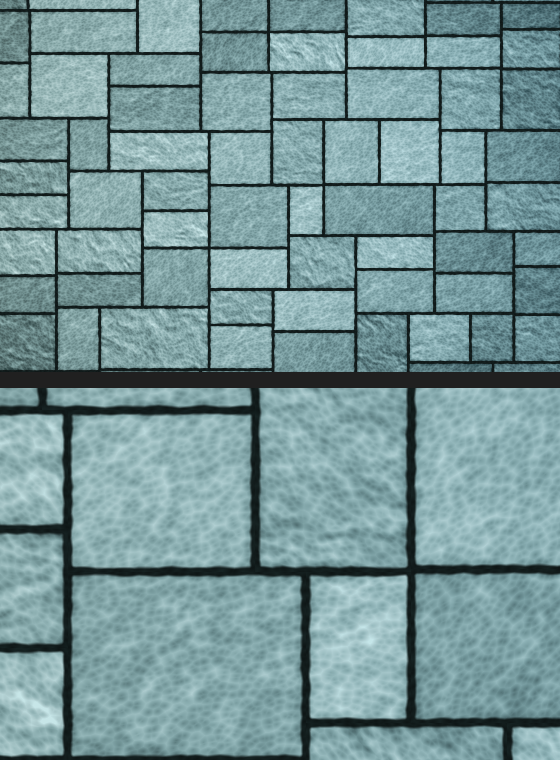
Top: the whole. Bottom: its middle third, enlarged.
Reproduce this texture procedurally as a Shadertoy shader.

```glsl
// Irregular ashlar wall of rough teal-grey slate blocks with dark open joints.

float hash(vec2 p) {
    vec3 q = fract(p.xyx * 0.1031);
    q += dot(q, q.yzx + 33.33);
    return fract((q.x + q.y) * q.z);
}

// Distance to the nearest scattered point
float cellular(vec2 p) {
    vec2 cell = floor(p);
    float nearest = 4.0;
    for (int y = -1; y <= 1; y++)
    for (int x = -1; x <= 1; x++) {
        vec2 c = cell + vec2(x, y);
        vec2 d = c + vec2(hash(c), hash(c + 57.3)) - p;
        nearest = min(nearest, dot(d, d));
    }
    return sqrt(nearest);
}

// Pinwheel cell: horizontal and vertical joints alternate at lattice vertices,
// so each joint can slide freely and every cell stays a rectangle
vec4 cellRect(vec2 c) {
    float odd = mod(c.x + c.y, 2.0);
    vec2 left = c + vec2(0.0, odd), right = c + vec2(1.0, 1.0 - odd);
    vec2 bottom = c + vec2(1.0 - odd, 0.0), top = c + vec2(odd, 1.0);
    vec4 slide = vec4(hash(left), hash(bottom), hash(right), hash(top)) - 0.5;
    vec4 edges = vec4(left.x, bottom.y, right.x, top.y);
    return (edges + slide * vec4(0.62, 0.48, 0.62, 0.48)) * vec4(0.2, 0.16, 0.2, 0.16);
}

// Bounds of the stone under p; large cells are cut into two stones
vec4 findStone(vec2 p) {
    vec2 base = floor(p / vec2(0.2, 0.16));
    vec4 stone = vec4(0.0);
    vec2 id = base;
    for (int y = -1; y <= 1; y++)
    for (int x = -1; x <= 1; x++) {
        vec4 r = cellRect(base + vec2(x, y));
        if (all(greaterThanEqual(p, r.xy)) && all(lessThan(p, r.zw))) {
            stone = r;
            id = base + vec2(x, y);
        }
    }
    vec2 size = stone.zw - stone.xy;
    vec2 cut = stone.xy + size * (0.4 + 0.2 * hash(id + 8.7));
    if (size.y > 0.175 && size.x > 0.16) {
        if (p.y < cut.y) stone.w = cut.y; else stone.y = cut.y;
    } else if (size.x > 0.23 && hash(id + 21.4) < 0.45) {
        if (p.x < cut.x) stone.z = cut.x; else stone.x = cut.x;
    }
    return stone;
}

// Distance from p inward to the slightly rounded stone edge
float edgeDistance(vec2 p, vec4 stone) {
    vec2 q = abs(p - 0.5 * (stone.xy + stone.zw)) - 0.5 * (stone.zw - stone.xy) + 0.006;
    return 0.006 - length(max(q, 0.0)) - min(max(q.x, q.y), 0.0);
}

// Split-face relief: stretched cells bent by layered sines
float cleft(vec2 p) {
    p += 0.012 * sin(p.yx * 41.0 + 2.0 * sin(p * 23.0)) + 0.004 * sin(p.yx * 137.0);
    return cellular(p * vec2(13.0, 27.0)) + 0.45 * cellular(p * vec2(34.0, 58.0));
}

void mainImage(out vec4 fragColor, in vec2 fragCoord) {
    vec2 uv = fragCoord / iResolution.xy;
    vec2 p = fragCoord / iResolution.y + vec2(3.07, 2.05);
    vec4 stone = findStone(p);
    float seed = hash(stone.xy * 317.0 + stone.zw * 91.0);
    float rough = hash(vec2(seed * 311.0, 4.2));

    // Each stone has its own piece of rock and bedding direction
    float angle = (rough - 0.5) * 1.8;
    vec2 rock = mat2(cos(angle), sin(angle), -sin(angle), cos(angle)) * p + seed * 19.0;
    float fine = cellular(rock * vec2(115.0, 165.0)) - 0.5;
    float medium = cellular(rock * vec2(50.0, 76.0)) - 0.5;
    float relief = cleft(rock) - cleft(rock + vec2(-0.003, 0.005));
    float blotch = sin(rock.x * 33.0 + 2.0 * sin(rock.y * 27.0))
                 * sin(rock.y * 39.0 + 2.0 * sin(rock.x * 21.0));

    // Light falls off from the upper left of centre
    vec2 fromLight = uv - vec2(0.4, 0.56);
    float tone = 0.79 - 0.95 * dot(fromLight, fromLight) + 0.52 * (seed - 0.5);
    tone += 0.45 * fine + 0.34 * medium + 0.08 * blotch;
    tone += relief * mix(0.3, 1.2, rough * rough);

    // Joints with chipped edges and soft shade
    float d = edgeDistance(p, stone) + 0.0022 * medium;
    tone -= 0.2 * (1.0 - smoothstep(0.004, 0.012, d));
    tone = clamp(tone, -0.35, 1.3);

    vec3 slate = mix(vec3(0.31, 0.42, 0.43), vec3(0.67, 0.79, 0.80), tone);
    slate += vec3(0.0, 0.09, 0.09) * max(tone * (1.0 - tone), 0.0);
    slate += vec3(-0.03, 0.0, 0.03) * fromLight.x;
    vec3 joint = vec3(0.07, 0.11, 0.11) * (1.0 + 0.5 * fine);

    float soft = max(0.0016, 0.6 / iResolution.y);
    float face = smoothstep(0.0038 - soft, 0.0038 + soft, d);
    fragColor = vec4(mix(joint, slate, face), 1.0);
}
```
